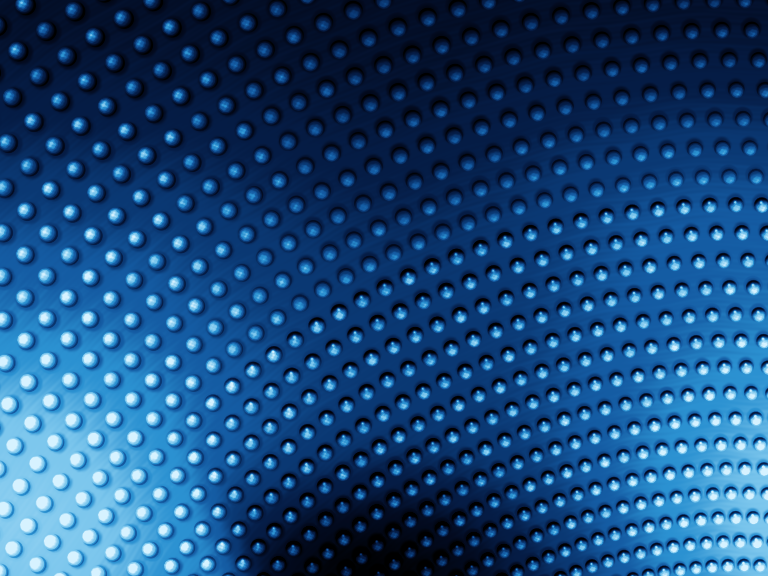
Reproduce this texture procedurally as a WebGL 1 fragment shader.

```glsl
precision highp float;
// Embossed blue metal: small domes on concentric rings around a point below the canvas.
// The nearest dome is found by rounding ring and angle indices; a scalar tone made of
// glows, brushed sine grain and dome shading is finally mapped through a blue ramp.

uniform vec2 u_resolution;

const vec2 HUB = vec2(1.288, -0.7535);  // centre of the rings, in canvas heights
const float RING_GROWTH = 80.0;         // rings widen slowly outwards
const float RING_TWIST = 0.24;          // share of a step each ring is turned by

float hash(vec2 p) {
    return fract(sin(dot(p, vec2(41.3, 289.1))) * 4375.85);
}

float glow(vec2 p, vec2 centre, vec2 size) {
    vec2 d = (p - centre) / size;
    return exp(-dot(d, d));
}

// Ring index and its inverse; index 0 lies at radius 1.4
float ringIndex(float r) {
    return RING_GROWTH * log(0.6414 + 0.2566 * r);
}

float ringRadius(float k) {
    return (exp(k / RING_GROWTH) - 0.6414) / 0.2566;
}

// Nearest dome: centre in xy, ring in z, place along the ring in w
vec4 nearestDome(vec2 p) {
    vec2 d = p - HUB;
    float k = floor(ringIndex(length(d)) + 0.5);
    float r = ringRadius(k);
    float density = 31.0 + 5.18 * (r - 1.3976);
    float offset = 0.23 + RING_TWIST * k;
    float j = floor(atan(-d.x, d.y) * density - offset + 0.5);
    float a = (j + offset) / density;
    return vec4(HUB + r * vec2(-sin(a), cos(a)), k, j);
}

// Fine grain running along the rings
float brushing(vec2 p) {
    vec2 d = p - HUB;
    float r = length(d);
    float a = atan(-d.x, d.y);
    float sum = 0.0;
    float freq = 140.0;
    for (int i = 0; i < 4; i++) {
        sum += sin(r * freq + 2.5 * sin(a * (9.0 + freq * 0.05) + freq));
        freq *= 1.73;
    }
    return sum * 0.25;
}

// Light falling on the flat sheet
float sheetTone(vec2 p) {
    float tone = 0.36 - 0.3 * smoothstep(0.52, 1.0, p.y);
    tone += 0.72 * glow(p, vec2(0.02, 0.1), vec2(0.42));
    tone += 0.66 * glow(p, vec2(1.4, 0.1), vec2(0.4, 0.42));
    tone += 0.14 * glow(p, vec2(1.2, 0.68), vec2(0.35, 0.2));
    tone -= 0.08 * glow(p, vec2(0.7, 0.68), vec2(0.3, 0.2));
    float shade = smoothstep(0.37, 0.47, p.x + 0.4 * p.y);
    tone -= 0.65 * shade * glow(p, vec2(0.62, 0.0), vec2(0.33, 0.17));
    return tone;
}

// Tone of a dome; q is the position in dome radii
float domeTone(vec2 q, vec2 light, float sheet, float crisp, float gain, float grain) {
    float body = sheet + 0.04 + 0.3 * dot(q, light);
    vec2 h = q - 0.5 * light;
    body += gain * exp(-2.6 * dot(h, h)) * (1.0 + grain);
    body -= 0.28 * smoothstep(0.6, 1.0, length(q));
    // Polished inner rings mirror a dark band and a small sparkle
    float band = smoothstep(0.0, 0.75, dot(q, vec2(-0.3, 0.95)));
    vec2 s = q - vec2(-0.1, 0.4);
    return body + crisp * (0.75 * exp(-22.0 * dot(s, s)) - 0.42 * band);
}

vec3 blueRamp(float t) {
    vec3 c = mix(vec3(0.01, 0.04, 0.12), vec3(0.02, 0.11, 0.27), smoothstep(0.0, 0.2, t));
    c = mix(c, vec3(0.04, 0.22, 0.45), smoothstep(0.2, 0.4, t));
    c = mix(c, vec3(0.08, 0.36, 0.64), smoothstep(0.4, 0.6, t));
    c = mix(c, vec3(0.17, 0.57, 0.82), smoothstep(0.6, 0.8, t));
    c = mix(c, vec3(0.49, 0.78, 0.93), smoothstep(0.8, 1.0, t));
    c = mix(c, vec3(0.84, 0.95, 1.0), smoothstep(1.0, 1.35, t));
    return c * smoothstep(-0.25, 0.02, t);
}

void main() {
    vec2 p = gl_FragCoord.xy / u_resolution.y;
    float pixel = 1.0 / u_resolution.y;

    vec4 dome = nearestDome(p);
    float radius = 0.3 * (0.03125 + 0.0125 * length(dome.xy - HUB));
    radius *= 1.02 - 0.1 * smoothstep(0.6, 1.3, p.x);
    vec2 q = (p - dome.xy) / radius;

    // Light turns from the left side to below; polish starts inside ring 0
    float side = smoothstep(0.2, 0.75, dome.x);
    vec2 light = mix(vec2(-0.6, 0.3), vec2(0.2, -0.75), side);
    float inner = 1.0 - step(0.5, dome.z);
    float crisp = inner * smoothstep(0.2, 0.5, dome.x);
    float gain = mix(0.62, mix(0.28, 0.48, inner), side);
    gain *= 0.8 + 0.4 * hash(dome.zw);
    float wear = 6.28 * hash(dome.wz + 7.0);
    float grain = 0.16 * sin(q.x * 9.0 + q.y * 4.0 + wear) * sin(q.y * 11.0 - q.x * 3.0 + wear);

    // Sheet with a soft shadow on the far side of each dome
    float tone = sheetTone(p) + 0.022 * brushing(p);
    tone -= 0.15 * (1.0 - smoothstep(0.75, 1.45, length(q + 0.4 * light)));
    float body = domeTone(q, light, sheetTone(dome.xy), crisp, gain, grain);
    float edge = pixel / radius;
    float cover = 1.0 - smoothstep(1.0 - edge, 1.0 + edge, length(q));
    gl_FragColor = vec4(blueRamp(mix(tone, body, cover)), 1.0);
}
```
